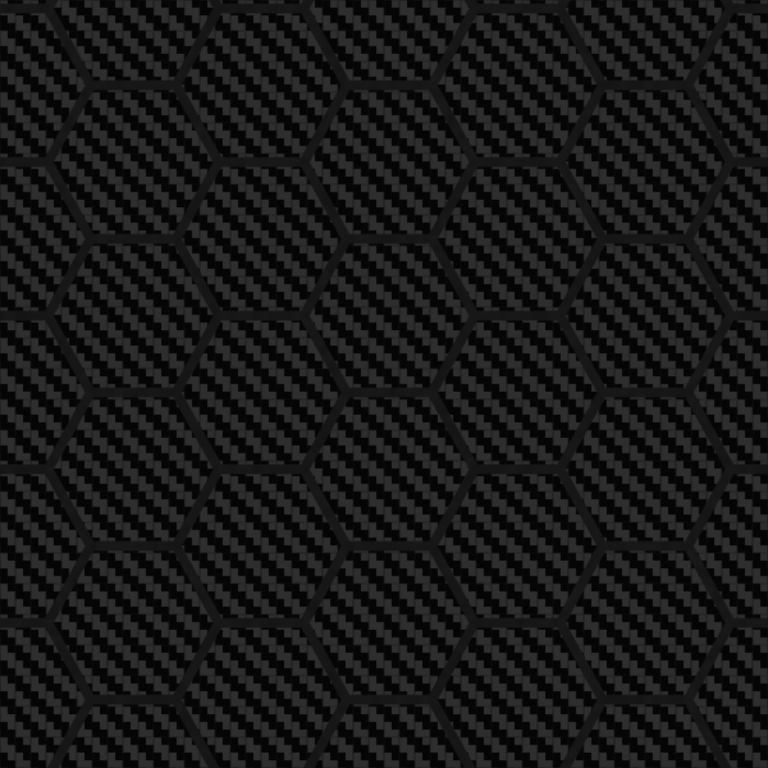
A three.js fragment shader for this pattern:

```glsl
// Carbon-fibre twill under a honeycomb of dark, soft ribs.
// The weave is a 2x2 twill on a square grid of cells; the ribs come from the
// edge distance of two interleaved hexagon lattices. All parts wrap at 0 and 1.

varying vec2 vUv;

const vec2  HEX_REPEATS   = vec2(3.0, 5.0);     // lattice repeats across and up
const vec2  HEX_ORIGIN    = vec2(0.007, 0.089); // centre of one hexagon
const float RIB_HALF      = 0.0064;
const float RIB_SOFT      = 0.0018;
const float WEAVE_CELLS   = 100.0;              // multiple of 4, so the twill wraps
const float CELL_BLUR     = 0.2;                // edge softness, in cells
const float SEAM_HALF     = 0.07;               // hairline half width, in cells
const float SEAM_STRENGTH = 0.3;
const float MOTTLE_CELLS  = 90.0;
const float MOTTLE_AMOUNT = 0.018;
const vec3  LIGHT_THREAD  = vec3(0.182);
const vec3  DARK_THREAD   = vec3(0.018);
const vec3  RIB_COLOR     = vec3(0.088);

float hash(vec2 p) {
  vec3 q = fract(vec3(p.xyx) * 0.1031);
  q += dot(q, q.yzx + 33.33);
  return fract((q.x + q.y) * q.z);
}

// Value noise that wraps after a whole number of cells.
float wrappedNoise(vec2 p, float period) {
  vec2 i = floor(p);
  vec2 f = fract(p);
  f = f * f * (3.0 - 2.0 * f);
  vec2 a = mod(i, period);
  vec2 b = mod(i + 1.0, period);
  return mix(mix(hash(a), hash(vec2(b.x, a.y)), f.x),
             mix(hash(vec2(a.x, b.y)), hash(b), f.x), f.y);
}

// 1 on a light thread, 0 on a dark one; diagonals fall to the right.
float twill(vec2 cell) {
  return step(2.0, mod(cell.x + cell.y, 4.0));
}

// Blends neighbouring cells only in a thin band at their borders.
float smoothTwill(vec2 p) {
  vec2 cell = floor(p - 0.5);
  vec2 w = clamp((fract(p - 0.5) - 0.5) / CELL_BLUR + 0.5, 0.0, 1.0);
  return mix(mix(twill(cell), twill(cell + vec2(1.0, 0.0)), w.x),
             mix(twill(cell + vec2(0.0, 1.0)), twill(cell + 1.0), w.x), w.y);
}

// Hairline at each multiple of the spacing.
float seam(float x, float spacing) {
  float d = abs(fract(x / spacing + 0.5) - 0.5) * spacing;
  return 1.0 - smoothstep(SEAM_HALF, SEAM_HALF + CELL_BLUR, d);
}

// Distance from inside to the edge of the nearest hexagon in one lattice.
float hexLattice(vec2 uv) {
  vec2 p = abs(fract(uv * HEX_REPEATS + 0.5) - 0.5) / HEX_REPEATS;
  vec2 pitch = 0.5 / HEX_REPEATS;
  vec2 slant = normalize(vec2(pitch.y, pitch.x / 3.0));
  return min(pitch.y - p.y, dot(0.5 * pitch - p, slant));
}

void main() {
  // Woven threads with faint seams between bundles
  vec2 p = vUv * WEAVE_CELLS;
  vec3 color = mix(DARK_THREAD, LIGHT_THREAD, smoothTwill(p));
  float seams = max(seam(p.x, 2.0), 0.7 * seam(p.y, 4.0));
  color = mix(color, RIB_COLOR * 0.7, seams * SEAM_STRENGTH);

  // Honeycomb ribs with slight mottling
  vec2 uv = vUv - HEX_ORIGIN;
  float edge = abs(max(hexLattice(uv), hexLattice(uv + 0.5 / HEX_REPEATS)));
  float rib = 1.0 - smoothstep(RIB_HALF - RIB_SOFT, RIB_HALF + RIB_SOFT, edge);
  float mottle = wrappedNoise(vUv * MOTTLE_CELLS, MOTTLE_CELLS) - 0.5;
  color = mix(color, RIB_COLOR + MOTTLE_AMOUNT * mottle, rib);

  gl_FragColor = vec4(color, 1.0);
}
```
